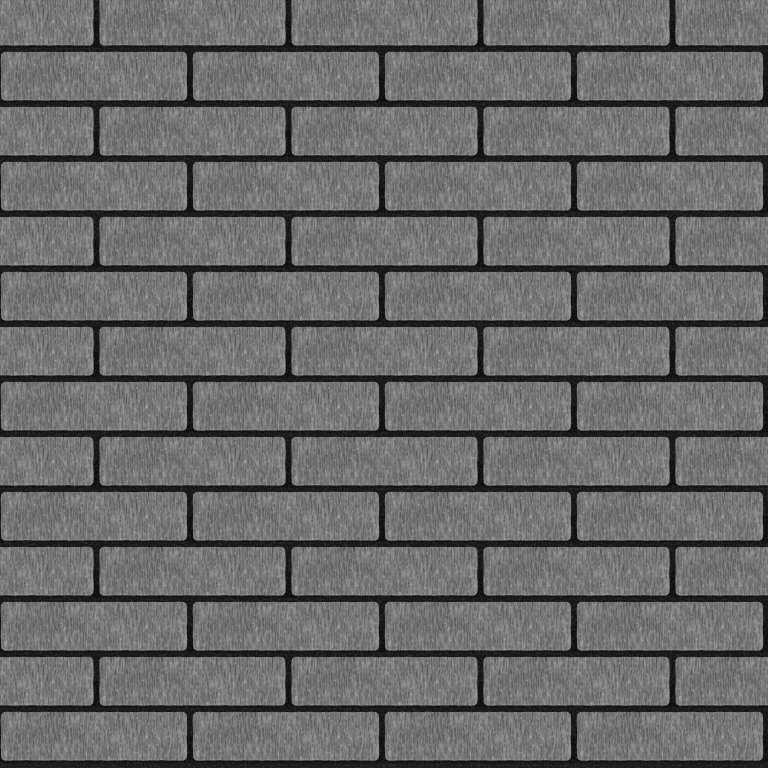
This texture is drawn by a Shadertoy shader. Its source:

```glsl
// Running-bond wall of grey, vertically brushed bricks in near-black mortar.
// Each brick is a rounded box; stretched cellular noise gives its streaks,
// layered sines its broad patches, and fine cells the grain of the joints.

vec2 hash2(vec2 p) {
    p = vec2(dot(p, vec2(127.1, 311.7)), dot(p, vec2(269.5, 183.3)));
    return fract(sin(p) * 43758.55);
}

// Distance to the nearest scattered point, about 0.45 on average
float cellular(vec2 p) {
    vec2 cell = floor(p), f = p - cell;
    float nearest = 2.0;
    for (int j = -1; j <= 1; j++)
        for (int i = -1; i <= 1; i++) {
            vec2 offset = vec2(i, j);
            nearest = min(nearest, length(offset + hash2(cell + offset) - f));
        }
    return nearest;
}

float roundedBox(vec2 p, vec2 halfSize, float radius) {
    vec2 d = abs(p) - halfSize + radius;
    return length(max(d, 0.0)) + min(max(d.x, d.y), 0.0) - radius;
}

// Brushed face; p is measured from the brick centre
vec3 brickColor(vec2 p, float dist) {
    float tone = 0.481;
    tone += 0.17 * (cellular(p * vec2(85.0, 13.0)) - 0.45);
    tone += 0.13 * (cellular(p * vec2(125.0, 42.0) + 31.0) - 0.45);

    // Broad patches, with a darker area left of the centre
    tone += 0.010 * sin(p.x * 17.0 + 2.0 * sin(p.y * 14.0));
    tone += 0.007 * sin(p.x * 41.0 - p.y * 9.0 + 1.0);
    tone -= 0.030 * exp(-dot(p + vec2(0.26, -0.01), p + vec2(0.26, -0.01)) * 45.0);

    // Sparse long scratches and a few pale chips
    float scratch = 1.0 - smoothstep(0.08, 0.24, cellular(p * vec2(48.0, 7.0) + 7.0));
    tone -= 0.075 * scratch * smoothstep(-0.12, 0.08, p.y);
    tone += 0.09 * (1.0 - smoothstep(0.04, 0.16, cellular(p * vec2(19.0, 23.0) + 3.0)));

    // Worn rim, palest along the bottom and right
    float rim = smoothstep(-0.014, -0.004, dist);
    float lit = max(smoothstep(-0.10, -0.125, p.y), smoothstep(0.46, 0.48, p.x));
    tone += rim * (0.045 * lit - 0.005);
    return vec3(tone);
}

// Grainy joint, shaded just below the bricks
vec3 mortarColor(vec2 p, vec2 local) {
    float tone = 0.055 + 0.11 * cellular(p * 75.0);
    tone -= 0.025 * smoothstep(-0.148, -0.128, local.y) * step(local.y, 0.0);
    tone += 0.025 * smoothstep(0.127, 0.15, abs(local.y));
    return tone * vec3(1.0, 0.985, 0.95);
}

void mainImage(out vec4 fragColor, in vec2 fragCoord) {
    // One unit is the width of a brick and its joint: four fit across
    vec2 p = 4.0 * fragCoord / iResolution.xy;
    float pixel = 4.0 / min(iResolution.x, iResolution.y);

    // Fourteen courses, every second one shifted by about half a brick
    float courseHeight = 0.2865;
    float course = max(floor((p.y - 0.0221) / courseHeight), 0.0);
    float shift = 0.513 * mod(course, 2.0);
    vec2 local = vec2(fract(p.x + 0.0105 - shift) - 0.5,
                      p.y - 0.1654 - course * courseHeight);

    // Slightly uneven outline
    float dist = roundedBox(local, vec2(0.4845, 0.1263), 0.022);
    dist += 0.0012 * sin(local.x * 67.0) * sin(local.y * 53.0 + local.x * 31.0);
    float face = clamp(0.5 - dist / pixel, 0.0, 1.0);

    vec3 color = mix(mortarColor(p, local), brickColor(local, dist), face);
    fragColor = vec4(color, 1.0);
}
```
